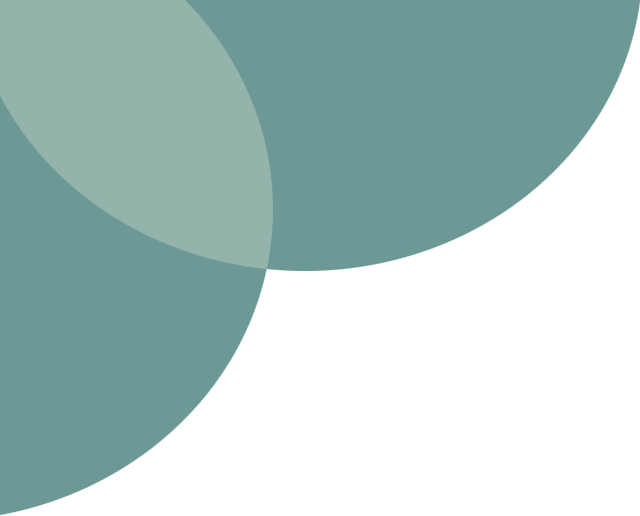
Write a Shadertoy shader that draws this background.

```glsl
// Two large teal ellipses on white, with a paler green lens where they overlap.

// Smooth coverage of an ellipse: 1 inside, 0 outside.
float ellipseCoverage(vec2 uv, vec2 center, vec2 radii) {
    float edge = length((uv - center) / radii) - 1.0;
    return clamp(0.5 - edge / fwidth(edge), 0.0, 1.0);
}

void mainImage(out vec4 fragColor, in vec2 fragCoord) {
    vec2 uv = fragCoord / iResolution.xy;

    vec3 white = vec3(1.0);
    vec3 teal = vec3(0.424, 0.597, 0.588);
    vec3 paleGreen = vec3(0.580, 0.706, 0.671);

    // Both shapes extend past the canvas
    float upper = ellipseCoverage(uv, vec2(0.4766, 1.069), vec2(0.5273, 0.5942));
    float left = ellipseCoverage(uv, vec2(-0.1035, 0.5942), vec2(0.530, 0.604));

    // Union in teal, intersection in pale green
    vec3 color = mix(white, teal, max(upper, left));
    color = mix(color, paleGreen, upper * left);

    fragColor = vec4(color, 1.0);
}
```
